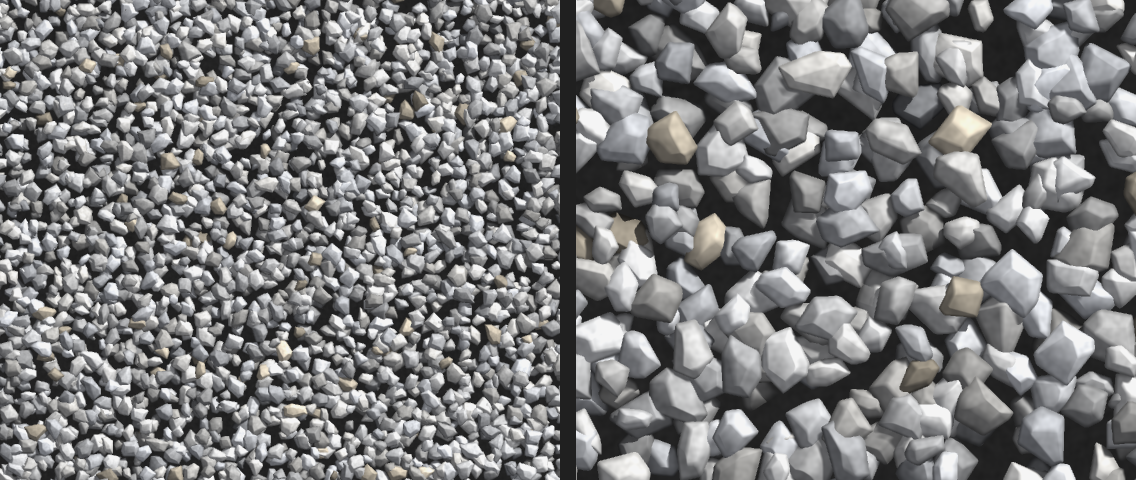
Left, the full canvas; right, a detail of the centre.
A Shadertoy shader for this texture:

```glsl
// Sunlit crushed grey gravel: overlapping faceted stones with shadows between them.

const float TAU = 6.2831853;
const float CELLS = 25.0;            // grid cells per canvas height
const int LAYERS = 3;                // stones stacked per cell
const int FACETS = 6;                // sloping sides of a stone
const float SIZE_MIN = 0.25;         // stone radius, in cells
const float SIZE_MAX = 0.49;
const float ROUNDING = 0.07;         // softness of the facet edges
const float LAYER_DROP = 0.2;        // depth between layers
const float GROUND = -0.6;           // height of the bed
const float AMBIENT = 0.27;
const float SUNLIGHT = 0.9;
const float MOTTLE = 0.26;           // strength of the mineral grain
const float EXPOSURE = 0.57;         // tone curve exponent, lower is brighter
const float BLACK = 0.035;           // tone curve black level
const float SAMPLE_SPREAD = 0.7;     // smoothing width
const float TAN_SHARE = 0.035;
const vec3 SUN = normalize(vec3(0.5, 0.65, 0.62));
const vec3 COOL = vec3(0.975, 0.995, 1.025);
const vec3 WARM = vec3(1.02, 1.0, 0.95);
const vec3 TAN = vec3(0.92, 0.84, 0.70);

struct Surface {
    float height;
    float rim;      // height above the stone's own foot
    vec3 normal;
    vec2 id;
};

vec3 hash3(vec2 p) {
    vec3 q = fract(vec3(p.xyx) * vec3(0.1031, 0.1030, 0.0973));
    q += dot(q, q.yxz + 33.33);
    return fract((q.xxy + q.yzz) * q.zyx);
}

float gradientNoise(vec2 p) {
    vec2 i = floor(p), f = fract(p);
    vec2 u = f * f * f * (f * (f * 6.0 - 15.0) + 10.0);
    vec2 e = vec2(0.0, 1.0);
    float a = dot(hash3(i).xy * 2.0 - 1.0, f);
    float b = dot(hash3(i + e.yx).xy * 2.0 - 1.0, f - e.yx);
    float c = dot(hash3(i + e.xy).xy * 2.0 - 1.0, f - e.xy);
    float d = dot(hash3(i + e.yy).xy * 2.0 - 1.0, f - e.yy);
    return mix(mix(a, b, u.x), mix(c, d, u.x), u.y);
}

// A stone is the smooth minimum of a tilted top plane and its sloping sides.
void addStone(vec2 q, vec2 id, float drop, inout Surface top) {
    vec3 r = hash3(id);
    q -= 0.12 + 0.76 * r.xy;
    if (dot(q, q) > 0.7) return;
    vec3 s = hash3(id + 71.0);
    float size = mix(SIZE_MIN, SIZE_MAX, r.z);
    vec2 tilt = (s.yz - 0.5) * 0.9;
    float h = 0.65 * size + dot(tilt, q);
    vec3 n = vec3(-tilt, 1.0);
    for (int i = 0; i < FACETS; i++) {
        vec3 k = hash3(id + 13.0 * float(i + 1));
        float a = TAU * (float(i) + 0.8 * (k.x - 0.5)) / float(FACETS);
        float reach = size * length(vec2(1.18 * cos(a), 0.76 * sin(a))) * mix(0.82, 1.18, k.y);
        vec2 dir = vec2(cos(a + TAU * s.x), sin(a + TAU * s.x));
        float slope = mix(0.8, 2.4, k.z);
        float side = slope * (reach - dot(q, dir));
        float w = clamp(0.5 + 0.5 * (h - side) / ROUNDING, 0.0, 1.0);
        h = mix(h, side, w) - ROUNDING * w * (1.0 - w);
        n = mix(n, vec3(dir * slope, 1.0), w);
    }
    float height = h + 0.35 * s.z - drop;
    if (h > 0.0 && height > top.height) {
        n.xy += 0.4 * q / size;   // slightly domed faces
        top = Surface(height, h, normalize(n), id);
    }
}

Surface gravel(vec2 p) {
    Surface top = Surface(GROUND, 0.0, vec3(0.0, 0.0, 1.0), vec2(0.0));
    for (int layer = 0; layer < LAYERS; layer++) {
        float depth = float(layer);
        vec2 q = p + depth * vec2(0.5, 0.37);
        vec2 cell = floor(q);
        for (int y = -1; y <= 1; y++)
        for (int x = -1; x <= 1; x++) {
            vec2 c = cell + vec2(x, y);
            addStone(q - c, c + 137.0 * depth + 20.0, depth * LAYER_DROP, top);
        }
    }
    return top;
}

vec3 shade(vec2 p) {
    Surface s = gravel(p);

    // Shadows cast by taller neighbours towards the sun
    float shadow = s.rim > 0.0 ? 0.0 : 1.0;
    for (int i = 1; i <= 2; i++) {
        float t = 0.19 * float(i);
        float rise = gravel(p + SUN.xy * t).height - s.height - SUN.z * t;
        shadow = max(shadow, smoothstep(-0.01, 0.12, rise));
    }
    float open = mix(0.3, 1.0, smoothstep(GROUND, 0.2, s.height));
    open *= mix(0.5, 1.0, smoothstep(0.0, 0.1, s.rim));
    float sun = max(dot(s.normal, SUN), 0.0) * (1.0 - shadow);

    // Stone colour with mineral grain
    vec3 r = hash3(s.id + 211.0);
    vec3 tint = r.y > 1.0 - TAN_SHARE ? TAN : mix(COOL, WARM, r.y);
    float grain = gradientNoise(p * 4.0 + r.xz * 40.0) + 0.7 * gradientNoise(p * 9.0 + 50.0);
    float albedo = mix(0.47, 1.05, r.x) * (1.0 + MOTTLE * grain);
    albedo *= 1.0 + 0.15 * gradientNoise(p * 0.16 + 9.0);
    vec3 light = AMBIENT * open * vec3(0.98, 0.995, 1.05) + SUNLIGHT * sun * mix(open, 1.0, 0.5);
    vec3 tone = pow(max(albedo * tint * light, 0.0), vec3(EXPOSURE));
    return clamp(tone * (1.0 + BLACK) - BLACK, 0.0, 0.96);
}

void mainImage(out vec4 fragColor, in vec2 fragCoord) {
    vec3 color = vec3(0.0);
    for (int i = 0; i < 4; i++) {
        vec2 offset = (vec2(i % 2, i / 2) - 0.5) * SAMPLE_SPREAD;
        color += 0.25 * shade((fragCoord + offset) / iResolution.y * CELLS);
    }
    fragColor = vec4(color, 1.0);
}
```
